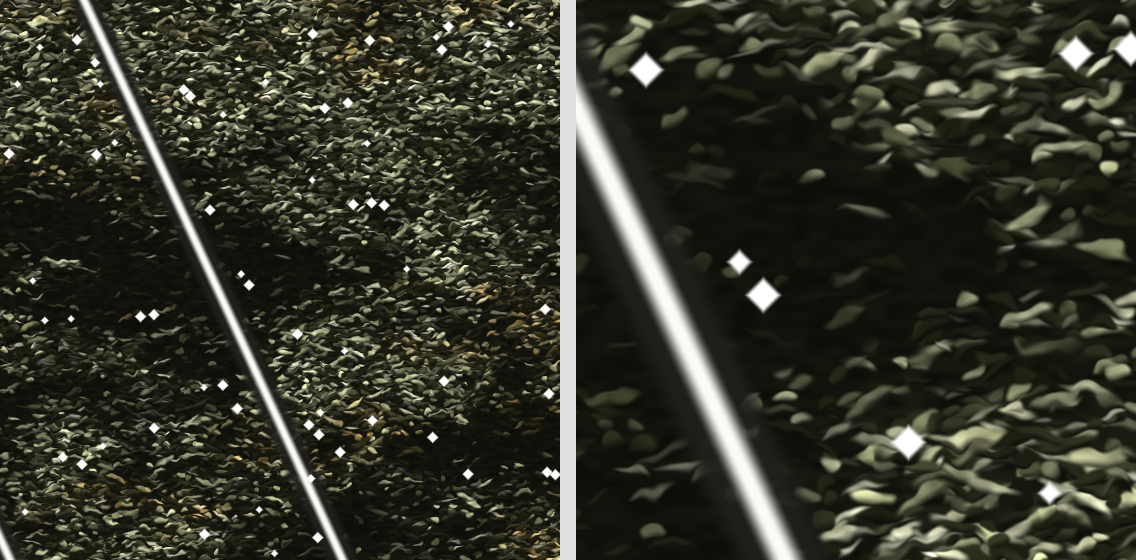
Left: the whole. Right: its middle third, enlarged.
This texture is drawn by a three.js fragment shader. Its source:

```glsl
varying vec2 vUv;

const vec3 SOIL = vec3(0.062, 0.066, 0.042);
const vec3 MOSS = vec3(0.105, 0.112, 0.068);
const vec3 PALE_LEAF = vec3(0.99, 0.99, 0.89);
const vec3 RUST_TINT = vec3(1.12, 0.88, 0.62);
const vec3 OLIVE_TINT = vec3(0.98, 1.0, 0.84);
const vec3 STRIPE_SHADE = vec3(0.125, 0.125, 0.11);
const vec3 STRIPE_LIGHT = vec3(0.98, 0.98, 0.97);

const int LEAF_LAYERS = 6;
const vec2 LEAF_GRID = vec2(40.0, 74.0);
const vec2 LEAF_MIN = vec2(0.0050, 0.0022);
const vec2 LEAF_MAX = vec2(0.0170, 0.0050);
const float LEAF_TILT = 1.15;
const float LEAF_BEND = 18.0;
const float LEAF_SHARE = 0.80;
const float RAGGEDNESS = 0.0060;

const float STRIPE_SLOPE = 0.462;
const float STRIPE_START = 0.612;
const float STRIPE_GAP = 0.594;
const float STRIPE_CORE = 0.0015;
const float STRIPE_EDGE = 0.0128;
const float SHADE_WIDTH = 0.031;

const int SPARK_COUNT = 62;
const float SPARK_SMALL = 0.0072;
const float SPARK_LARGE = 0.0108;
const float SPARK_SOFTNESS = 0.0032;
const float LEAF_SOFTNESS = 0.0013;

vec4 hash4(vec2 p) {
  vec4 q = fract(p.xyxy * vec4(0.1031, 0.1030, 0.0973, 0.1099));
  q += dot(q, q.wzxy + 33.33);
  return fract((q.xxyz + q.yzzw) * q.zywx);
}

float noise(vec2 p) {
  vec2 i = floor(p);
  vec2 f = fract(p);
  f = f * f * (3.0 - 2.0 * f);
  float low = mix(hash4(i).x, hash4(i + vec2(1.0, 0.0)).x, f.x);
  float high = mix(hash4(i + vec2(0.0, 1.0)).x, hash4(i + 1.0).x, f.x);
  return mix(low, high, f.y);
}

float fbm(vec2 p) {
  return 0.5 * noise(p) + 0.3 * noise(p * 2.1 + 7.3) + 0.2 * noise(p * 4.3 + 19.1);
}

// Leaf cover: broken patches with a bare hollow sinking to the right
float leafCover(vec2 p) {
  float patches = 0.6 * fbm(p * vec2(3.2, 6.0) + 41.0) + 0.4 * fbm(p * vec2(9.0, 17.0) + 5.0);
  float fromHollow = (p.y - 0.62 + 0.24 * p.x) / 0.085;
  float hollow = exp(-fromHollow * fromHollow) * (1.0 - smoothstep(0.5, 0.75, p.x));
  return smoothstep(0.28, 0.66, patches + 0.14 * (p.y - 0.4) - 0.20 * hollow);
}

// Small bent leaves, one per jittered cell in each layer
vec3 drawLeaves(vec3 color, vec2 p, float cover) {
  float rust = smoothstep(0.50, 0.72, fbm(p * vec2(4.0, 9.0) + 83.0));
  float mottle = mix(0.70, 1.15, noise(p * vec2(130.0, 190.0) + 29.0));
  vec2 ragged = vec2(noise(p * 105.0 + 3.0), noise(p * 105.0 + 67.0)) - 0.5;
  p += RAGGEDNESS * ragged;
  for (int layer = 0; layer < LEAF_LAYERS; layer++) {
    vec2 shift = vec2(0.37, 0.61) * float(layer);
    vec2 home = floor(p * LEAF_GRID + shift);
    for (int y = -1; y <= 1; y++) {
      for (int x = -1; x <= 1; x++) {
        vec2 cell = home + vec2(float(x), float(y));
        vec4 place = hash4(cell + 131.0 * float(layer + 1));
        vec4 form = hash4(cell + 57.0 + 173.0 * float(layer + 1));
        vec2 d = p - (cell + place.xy - shift) / LEAF_GRID;
        float angle = (form.x - 0.42) * LEAF_TILT;
        float c = cos(angle);
        float s = sin(angle);
        d = vec2(c * d.x + s * d.y, c * d.y - s * d.x);
        d.y += (form.w - 0.5) * LEAF_BEND * d.x * d.x;
        vec2 size = mix(LEAF_MIN, LEAF_MAX, vec2(form.y * form.y, form.z));
        float edge = (length(d / size) - 1.0) * size.y;
        float shape = 1.0 - smoothstep(-LEAF_SOFTNESS, LEAF_SOFTNESS, edge);
        float present = smoothstep(0.0, 0.12, cover * LEAF_SHARE + 0.09 - place.z);
        float tone = pow(place.w, 2.5) * mix(0.6, 1.0, cover) * mottle;
        vec3 leaf = mix(MOSS, PALE_LEAF, tone);
        leaf *= mix(vec3(1.0), OLIVE_TINT, form.z);
        leaf *= mix(vec3(1.0), RUST_TINT, rust * form.w);
        leaf *= mix(0.45, 1.05, smoothstep(-1.0, 0.1, d.y / size.y));
        color = mix(color, leaf, shape * present);
      }
    }
  }
  return color;
}

// Two slanted bright stripes inside soft dark margins
vec3 drawStripes(vec3 color, vec2 p) {
  float across = p.x + STRIPE_SLOPE * p.y - STRIPE_START;
  across -= STRIPE_GAP * clamp(floor(across / STRIPE_GAP + 0.5), -1.0, 0.0);
  float d = abs(across) / length(vec2(1.0, STRIPE_SLOPE));
  float shade = 1.0 - smoothstep(SHADE_WIDTH * 0.55, SHADE_WIDTH, d);
  color = mix(color, STRIPE_SHADE, 0.88 * shade);
  return mix(color, STRIPE_LIGHT, 1.0 - smoothstep(STRIPE_CORE, STRIPE_EDGE, d));
}

// Scattered white diamonds in mixed sizes
float sparks(vec2 p) {
  float light = 0.0;
  for (int i = 0; i < SPARK_COUNT; i++) {
    vec4 h = hash4(vec2(float(i) * 3.7 + 11.0, float(i) * 1.9 + 5.0));
    vec2 d = abs(p - h.xy);
    float size = mix(SPARK_SMALL, SPARK_LARGE, smoothstep(0.45, 0.60, h.z));
    light = max(light, 1.0 - smoothstep(size - SPARK_SOFTNESS, size + SPARK_SOFTNESS * 0.5, d.x + d.y));
  }
  return light;
}

void main() {
  float cover = leafCover(vUv);
  float grain = noise(vUv * vec2(90.0, 190.0));
  vec3 color = SOIL * (0.75 + 0.5 * grain) + MOSS * 0.5 * cover * grain;
  color = drawLeaves(color, vUv, cover);
  color = drawStripes(color, vUv);
  color = mix(color, vec3(1.0), sparks(vUv));
  gl_FragColor = vec4(color, 1.0);
}
```
